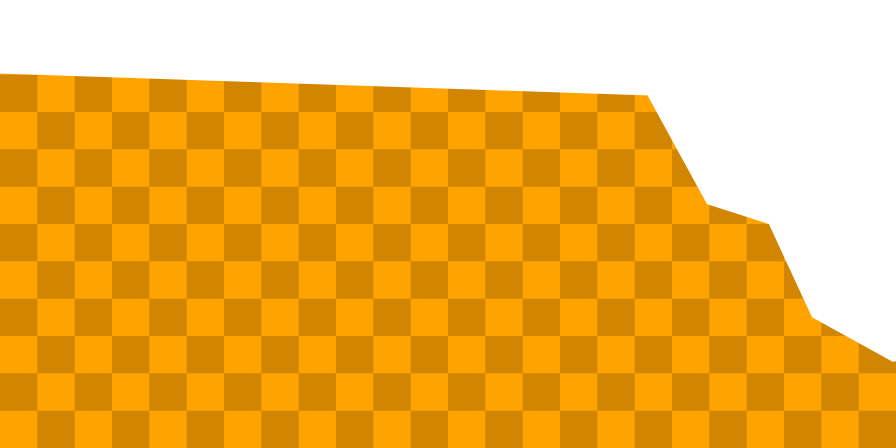
Write a WebGL 2 fragment shader that draws this pattern.

```glsl
#version 300 es
precision highp float;
// A two-tone checkerboard filling the area under a descending ridge line, on white.
// The ridge is a polyline height function; the checks are the product of two
// square waves, each softened across one pixel.

uniform vec2 u_resolution;
out vec4 fragColor;

const vec3 SKY = vec3(1.0);
const vec3 BRIGHT = vec3(1.0, 0.64, 0.0);
const vec3 DARK = vec3(0.82, 0.52, 0.0);
const float ROWS = 12.0;   // checks per canvas height

// Ridge corners, as fractions of canvas width and height
const int CORNERS = 7;
const vec2 RIDGE[CORNERS] = vec2[CORNERS](
    vec2(0.0, 0.8359), vec2(0.7227, 0.7870), vec2(0.7891, 0.5443),
    vec2(0.8581, 0.5), vec2(0.9063, 0.2917), vec2(0.9961, 0.1927),
    vec2(1.0, 0.1935));

// Signed square wave: -1 in even cells, +1 in odd ones, with soft edges
vec2 squareWave(vec2 cells, float pixel) {
    vec2 edgeDistance = 0.5 - abs(mod(cells - 0.5, 2.0) - 1.0);
    return clamp(2.0 * edgeDistance / pixel, -1.0, 1.0);
}

// Distance below the ridge, positive inside, in canvas heights
float depthBelowRidge(vec2 p, float aspect) {
    float depth = 0.0;
    for (int i = 0; i < CORNERS - 1; i++) {
        vec2 a = RIDGE[i] * vec2(aspect, 1.0);
        vec2 b = RIDGE[i + 1] * vec2(aspect, 1.0);
        if (p.x >= a.x && p.x <= b.x) {
            float slope = (b.y - a.y) / (b.x - a.x);
            float height = a.y + slope * (p.x - a.x);
            depth = (height - p.y) / sqrt(1.0 + slope * slope);
        }
    }
    return depth;
}

void main() {
    float pixel = 1.0 / u_resolution.y;
    float aspect = u_resolution.x / u_resolution.y;
    vec2 p = gl_FragCoord.xy * pixel;

    // Checks
    vec2 wave = squareWave(p * ROWS, pixel * ROWS);
    vec3 checks = mix(DARK, BRIGHT, 0.5 + 0.5 * wave.x * wave.y);

    // Ridge silhouette
    float inside = clamp(depthBelowRidge(p, aspect) / pixel + 0.5, 0.0, 1.0);
    fragColor = vec4(mix(SKY, checks, inside), 1.0);
}
```
